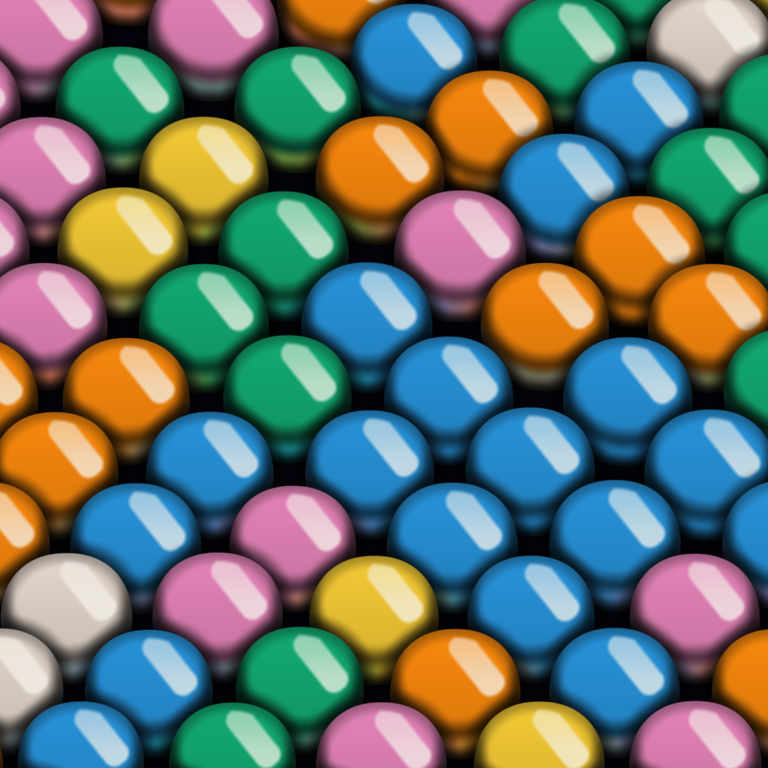
A WebGL 1 fragment shader for this pattern:

```glsl
precision highp float;
// Glossy coloured balls packed in overlapping diagonal rows over a dark gap.

uniform vec2 u_resolution;

#define ORIGIN vec2(0.478, 0.427)
#define STEP vec2(0.107, 0.095)
#define RADIUS 0.084
#define SIZE_VARIATION 0.004
#define JITTER 0.006
#define SQUARENESS 2.2
#define PAIR_CHANCE 0.6
#define SEED 4.0
#define GAP_COLOR vec3(0.035, 0.025, 0.08)
#define GLOSS 0.74
#define CONTACT_SHADE 0.32

float hash(vec2 c) {
    return fract(sin(dot(c, vec2(127.1, 311.7)) + SEED) * 43758.54);
}

// Colour of a ball; neighbours in a row often share one, and one patch is blue.
vec3 ballColor(vec2 cell) {
    vec3 blue = vec3(0.15, 0.56, 0.83);
    if (abs(cell.x - 2.5) < 1.0 && abs(cell.y) < 1.5) return blue;
    vec2 pair = vec2(cell.x, floor(cell.y * 0.5) + 40.0);
    float pick = hash(hash(cell + 9.0) < PAIR_CHANCE ? pair : cell);
    if (pick < 0.22) return vec3(0.87, 0.50, 0.70);
    if (pick < 0.43) return vec3(0.95, 0.52, 0.05);
    if (pick < 0.60) return vec3(0.93, 0.77, 0.20);
    if (pick < 0.78) return vec3(0.07, 0.65, 0.43);
    if (pick < 0.90) return blue;
    return vec3(0.87, 0.82, 0.78);
}

// Lattice position, y down, with the bend of the rows and the wider upper gap.
vec2 ballCenter(vec2 cell) {
    vec2 center = ORIGIN + STEP * vec2(cell.x - cell.y, cell.x + cell.y);
    float bend = max(cell.y, 0.0);
    center.x += 0.0023 * bend * bend + 0.016 * step(cell.y, -0.5);
    vec2 spread = vec2(0.026 + 0.011 * (cell.y + 2.0), 0.022) - 0.0104 * cell.x;
    center += spread * step(cell.y, -1.5);
    return center + JITTER * (vec2(hash(cell + 17.0), hash(cell + 31.0)) - 0.5);
}

// Slightly squared radial distance: 1 on the outline.
float outline(vec2 q) {
    vec2 a = pow(abs(q) + 1e-4, vec2(SQUARENESS));
    return pow(a.x + a.y, 1.0 / SQUARENESS);
}

// Slanted window reflection, trimmed to follow the outline.
float windowDistance(vec2 q) {
    vec2 v = q - vec2(0.33, 0.45);
    v = vec2(dot(v, vec2(0.62, -0.78)), dot(v, vec2(0.78, 0.62)));
    vec2 e = abs(v) - vec2(0.54, 0.21) + 0.18;
    float box = length(max(e, 0.0)) + min(max(e.x, e.y), 0.0) - 0.18;
    return max(box, length(q) - 0.87);
}

vec3 shadeBall(vec2 cell, vec2 q, float d, float px) {
    vec3 base = ballColor(cell);

    // Lit dome ending in a dark crease
    float dome = length(q - vec2(0.0, 0.4));
    float lit = 1.0 - smoothstep(0.74, 1.02, dome);
    vec3 col = base * (0.42 + 0.56 * lit) * (0.97 + 0.08 * q.y);

    // Light bounced from the two balls in front
    vec3 left = ballColor(cell + vec2(0.0, 1.0));
    vec3 right = ballColor(cell + vec2(1.0, 0.0));
    vec3 bounce = mix(left, right, smoothstep(-0.5, 0.5, q.x));
    col = mix(col, mix(base, bounce, 0.5) * 0.74, smoothstep(0.99, 1.19, dome));

    // Dark rim, deepest underneath
    float rim = smoothstep(0.76, 1.0, d);
    col *= 1.0 - rim * mix(0.85, 0.3, smoothstep(-0.9, 0.6, q.y));

    // Window reflection, brighter toward its lower end
    float soft = px + 0.025;
    float gloss = 1.0 - smoothstep(-soft, soft, windowDistance(q));
    float strength = GLOSS * mix(1.0, 0.75, smoothstep(0.1, 0.85, q.y));
    return mix(col, vec3(0.96, 0.95, 0.92), gloss * strength);
}

void main() {
    vec2 p = gl_FragCoord.xy / u_resolution;
    p.y = 1.0 - p.y;
    vec2 t = (p - ORIGIN) / STEP;
    vec2 nearest = floor(0.5 * vec2(t.x + t.y, t.y - t.x) + 0.5);
    vec3 col = GAP_COLOR;

    // Paint from back to front
    for (int i = -2; i <= 2; i++) {
        for (int j = -2; j <= 2; j++) {
            vec2 cell = nearest + vec2(float(i), float(j));
            float radius = RADIUS + SIZE_VARIATION * (hash(cell + 53.0) - 0.5);
            vec2 q = (p - ballCenter(cell)) / radius * vec2(1.0, -1.0);
            float d = outline(q);
            if (d < 1.4) {
                float px = 1.0 / (u_resolution.y * radius);
                col *= mix(CONTACT_SHADE, 1.0, smoothstep(0.97, 1.28, d));
                float cover = 1.0 - smoothstep(1.0 - px, 1.0 + px, d);
                col = mix(col, shadeBall(cell, q, d, px), cover);
            }
        }
    }
    gl_FragColor = vec4(col, 1.0);
}
```
